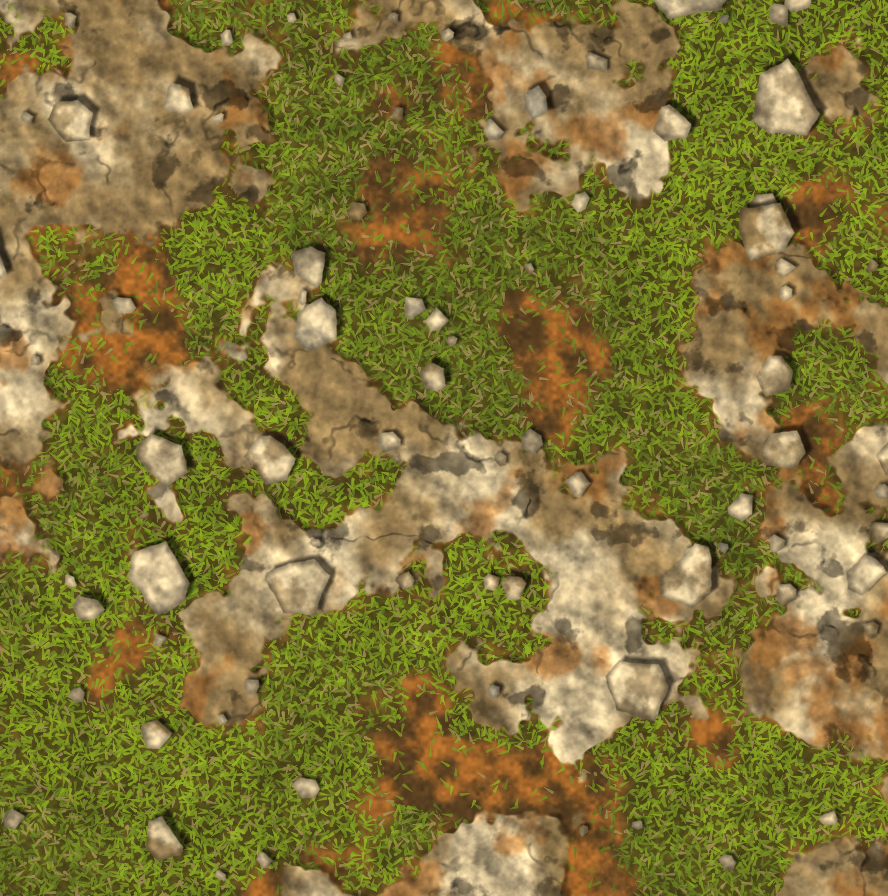
Give the GLSL for this texture, as a WebGL 2 fragment shader.

```glsl
#version 300 es
precision highp float;
// Stony meadow from above: grass blades, rust soil, weathered rock and loose stones.

uniform vec2 u_resolution;
out vec4 fragColor;

const float TAU = 6.2831853;
const float BLADE_SCALE = 82.0;   // blade cells per canvas height
const int BLADE_LAYERS = 5;
const float BLADE_WIDTH = 0.15;   // half width, in cells
const float ROCK_SCALE = 8.5;
const float ROCK_LEVEL = 0.595;   // higher means less rock
const float SOIL_LEVEL = 0.60;    // higher means less bare soil
const float STONE_SCALE = 7.5;
const float PEBBLE_SCALE = 19.0;
const vec2 SHADOW = vec2(0.007, 0.006);

const vec3 GRASS_SHADE = vec3(0.29, 0.30, 0.09);
const vec3 GRASS_DARK = vec3(0.37, 0.43, 0.14);
const vec3 GRASS_LIME = vec3(0.55, 0.66, 0.13);
const vec3 GRASS_DRY = vec3(0.60, 0.53, 0.31);
const vec3 SOIL_DARK = vec3(0.38, 0.27, 0.14);
const vec3 SOIL_RUST = vec3(0.63, 0.39, 0.16);
const vec3 ROCK_TAN = vec3(0.61, 0.50, 0.32);
const vec3 ROCK_CREAM = vec3(0.87, 0.78, 0.60);
const vec3 ROCK_GREY = vec3(0.70, 0.65, 0.54);

float hash(vec2 p) { return fract(sin(dot(p, vec2(127.1, 311.7))) * 43758.5453); }
vec2 hash2(vec2 p) { return vec2(hash(p), hash(p + 57.3)); }

float noise(vec2 p) {
    vec2 i = floor(p), f = fract(p);
    f = f * f * (3.0 - 2.0 * f);
    return mix(mix(hash(i), hash(i + vec2(1, 0)), f.x),
               mix(hash(i + vec2(0, 1)), hash(i + vec2(1, 1)), f.x), f.y);
}

float fbm(vec2 p) {
    float sum = 0.0, amp = 0.5;
    for (int i = 0; i < 5; i++) {
        sum += amp * noise(p);
        p = mat2(1.6, 1.2, -1.2, 1.6) * p + 7.7;
        amp *= 0.5;
    }
    return sum;
}

// Positive inside rock: broad shelves at the left and lower right, small outcrops elsewhere
float rockField(vec2 p) {
    float left = (1.0 - smoothstep(0.10, 0.24, p.x)) * smoothstep(0.30, 0.42, p.y);
    float slope = smoothstep(-0.06, 0.06, 0.62 * (p.x - 0.42) - p.y);
    float hollow = 1.0 - smoothstep(0.06, 0.14, length((p - vec2(0.78, 0.12)) * vec2(0.8, 1.0)));
    float shelf = max(left, slope) - 1.2 * hollow;
    return fbm(p * ROCK_SCALE + 3.1) - ROCK_LEVEL + 0.19 * shelf;
}

// Nearest angular stone: signed distance in canvas units, and its random id
vec2 stones(vec2 p, float scale, float share) {
    vec2 q = p * scale, cell = floor(q), best = vec2(1.0, 0.0);
    for (int k = 0; k < 9; k++) {
        vec2 c = cell + vec2(k % 3 - 1, k / 3 - 1);
        float id = hash(c + scale);
        if (id > share) continue;
        vec2 v = q - c - 0.2 - 0.6 * hash2(c + 11.0);
        float turn = TAU * hash(c + 23.0);
        float size = mix(0.11, 0.30, pow(hash(c + 31.0), 2.0));
        float d = -1.0;
        for (int s = 0; s < 6; s++) {
            float a = turn + (float(s) + 0.5 * hash(c + float(s))) * TAU / 6.0;
            float reach = size * mix(0.6, 1.15, hash(c + 5.0 * float(s) + 41.0));
            d = max(d, dot(v, vec2(cos(a), sin(a))) - reach);
        }
        d /= scale;
        if (d < best.x) best = vec2(d, id / share);
    }
    return best;
}

// Tapered blades in random directions, thinned where density is low
vec3 addGrass(vec3 color, vec2 p, float density, float lush) {
    float aa = BLADE_SCALE / u_resolution.y;
    for (int layer = 0; layer < BLADE_LAYERS; layer++) {
        float depth = float(layer) / float(BLADE_LAYERS - 1);
        vec2 q = p * BLADE_SCALE + 17.37 * float(layer), cell = floor(q);
        for (int k = 0; k < 9; k++) {
            vec2 c = cell + vec2(k % 3 - 1, k / 3 - 1);
            vec2 r = hash2(c + 3.0 * float(layer));
            float angle = TAU * hash(c + 71.0);
            vec2 dir = vec2(cos(angle), sin(angle)), v = q - c - r;
            float t = clamp(dot(v, dir) / mix(0.6, 1.0, r.y), 0.0, 1.0);
            float d = length(v - dir * t * mix(0.6, 1.0, r.y)) - BLADE_WIDTH * (1.0 - 0.8 * t);
            float cover = (1.0 - smoothstep(-0.5 * aa, 0.5 * aa, d)) * step(hash(c + 91.0), density);
            float tone = clamp(0.45 * lush + 0.4 * depth + 0.7 * (r.x - 0.5), 0.0, 1.0);
            vec3 blade = mix(GRASS_DARK, GRASS_LIME, tone);
            blade = mix(blade, GRASS_DRY, step(0.83 + 0.1 * lush, hash(c + 13.0)));
            color = mix(color, blade, cover * 0.92);
        }
    }
    return color;
}

void main() {
    vec2 p = gl_FragCoord.xy / u_resolution.y;
    float px = 1.0 / u_resolution.y;
    float grain = noise(p * 210.0), rough = fbm(p * 42.0);
    float relief = fbm(p * 30.0) - fbm(p * 30.0 + SHADOW * 30.0);
    float field = rockField(p) - 0.05 * (noise(p * 95.0) - 0.5);

    // Soil and grass
    float bare = smoothstep(-0.07, 0.07, fbm(p * 6.5 + 40.0) - SOIL_LEVEL);
    bare = max(bare, 0.55 * smoothstep(-0.07, 0.0, field));
    float lush = smoothstep(0.32, 0.62, fbm(p * 5.0 + 80.0));
    vec3 soil = mix(SOIL_DARK, SOIL_RUST, smoothstep(0.3, 0.65, rough) * (0.4 + 0.6 * bare));
    vec3 color = mix(GRASS_SHADE, soil, clamp(0.25 + bare, 0.0, 1.0)) * (0.85 + 0.3 * grain);
    color = addGrass(color, p, 0.95 - 0.85 * bare, lush);
    color *= 0.82 + 0.36 * rough;

    // Rock shelves with pits, cracks and rust stains
    float castShade = smoothstep(-0.01, 0.04, rockField(p - SHADOW));
    color *= 1.0 - 0.35 * castShade;
    vec3 rock = mix(ROCK_TAN, ROCK_CREAM, smoothstep(0.34, 0.62, fbm(p * 11.0 + 20.0)));
    rock = mix(rock, SOIL_RUST, 0.6 * smoothstep(0.56, 0.68, fbm(p * 15.0 + 60.0)));
    rock *= 0.9 + 1.3 * relief + 0.35 * (rough - 0.42) + 0.14 * (grain - 0.4);
    float crack = 1.0 - smoothstep(0.0, 0.022, abs(fbm(p * 9.0 + 130.0) - 0.48));
    float pit = 1.0 - smoothstep(0.27, 0.36, fbm(p * 27.0 + 9.0));
    rock *= 1.0 - 0.3 * crack * smoothstep(0.4, 0.55, rough) - 0.4 * pit;
    color = mix(color, rock, smoothstep(-0.015, 0.015, field));

    // Loose stones and pebbles with cast shadows
    for (int i = 0; i < 2; i++) {
        float scale = i == 0 ? PEBBLE_SCALE : STONE_SCALE;
        float share = i == 0 ? 0.13 : 0.42;
        vec2 w = p + 0.1 / scale * (vec2(fbm(p * 22.0), fbm(p * 22.0 + 50.0)) - 0.48);
        vec2 stone = stones(w, scale, share);
        float shade = stones(w - SHADOW * (i == 0 ? 0.5 : 1.0), scale, share).x;
        color *= 1.0 - 0.6 * (1.0 - smoothstep(-0.003, 0.003, shade));
        vec3 face = mix(mix(ROCK_TAN, ROCK_GREY, stone.y), ROCK_CREAM, smoothstep(0.35, 0.6, rough));
        face *= 0.95 + 1.1 * relief + 0.15 * (grain - 0.5);
        face *= mix(0.72, 1.05, smoothstep(0.0, 0.008, -stone.x));
        color = mix(color, face, 1.0 - smoothstep(-px, px, stone.x));
    }
    fragColor = vec4(clamp(color, 0.0, 1.0), 1.0);
}
```
